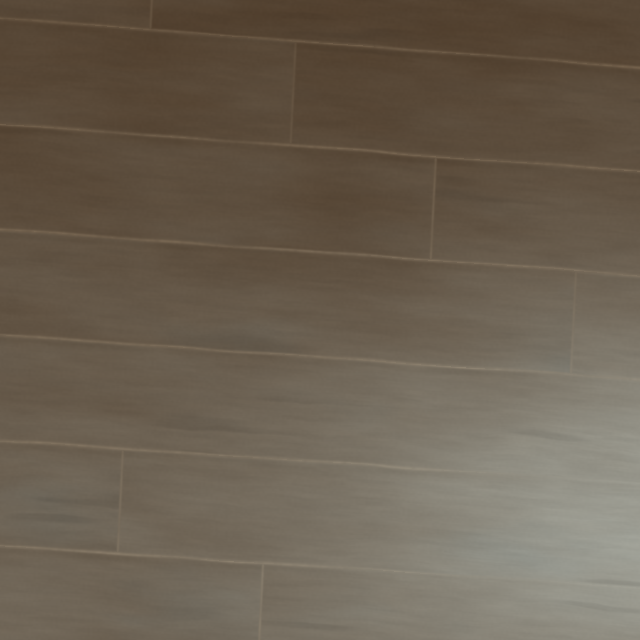
Reproduce this texture procedurally as a Shadertoy shader.

```glsl
#define ROW_PITCH 0.1649
#define ROW_SLOPE 0.0765
#define FIRST_SEAM 0.0286
#define PLANK_LENGTH 1.146
#define ROW_SHIFT 0.219
#define FIRST_JOINT 0.458
#define SEAM_WIDTH 0.0027
#define JOINT_WIDTH 0.0021
#define GRAIN 0.075
#define SHADE_COLOR vec3(0.355, 0.295, 0.230)
#define GLARE_COLOR vec3(0.610, 0.610, 0.570)
#define GROUT_COLOR vec3(0.085, 0.076, 0.062)

float hash(vec2 p) {
    vec3 q = fract(p.xyx * vec3(0.1031, 0.1030, 0.0973));
    q += dot(q, q.yzx + 33.33);
    return fract((q.x + q.y) * q.z);
}

float noise(vec2 p) {
    vec2 cell = floor(p), f = fract(p);
    f = f * f * (3.0 - 2.0 * f);
    return mix(mix(hash(cell), hash(cell + vec2(1, 0)), f.x),
               mix(hash(cell + vec2(0, 1)), hash(cell + vec2(1, 1)), f.x), f.y);
}

// Layered noise centred on zero
float fbm(vec2 p) {
    float sum = 0.0, gain = 0.5;
    for (int i = 0; i < 4; i++) {
        sum += gain * (noise(p) - 0.5);
        p = p * 2.03 + 17.1;
        gain *= 0.5;
    }
    return sum;
}

// Soft ridge of the given half width
float ridge(float dist, float width) {
    return exp(-dist * dist / (width * width));
}

// Shade from the far wall plus the window reflection at lower right
float floorLight(vec2 uv) {
    float ambient = 0.3 * smoothstep(0.85, 0.0, uv.y) - 0.06 * smoothstep(0.75, 1.0, uv.y);
    vec2 g = (uv - vec2(1.05, 0.18)) / vec2(0.5, 0.34);
    return ambient + 0.75 * exp(-dot(g, g));
}

void mainImage(out vec4 fragColor, in vec2 fragCoord) {
    vec2 uv = fragCoord / iResolution.xy;

    // Slanted rows, narrowing slightly to the right
    float pitch = ROW_PITCH - 0.0024 * uv.x;
    float across = 1.0 - uv.y - FIRST_SEAM - ROW_SLOPE * uv.x;
    across += 0.002 * (noise(vec2(uv.x * 14.0, 3.0)) - 0.5);
    float row = floor(across / pitch);
    float rowPos = fract(across / pitch);
    float seamDist = (0.5 - abs(rowPos - 0.5)) * pitch;

    // Planks staggered by a constant step, with leaning end joints
    float along = uv.x - FIRST_JOINT - ROW_SHIFT * row + 0.05 * pitch * (rowPos - 0.5);
    float plank = floor(along / PLANK_LENGTH);
    float plankPos = fract(along / PLANK_LENGTH);
    float jointDist = (0.5 - abs(plankPos - 0.5)) * PLANK_LENGTH;
    vec2 id = vec2(plank, row) + 20.0;
    float inside = smoothstep(0.0, 0.004, min(seamDist, jointDist));

    // Wood grain: broad clouds, fine fibres and sparse dark streaks
    vec2 wood = vec2(uv.x, across) + 9.0 * hash(id);
    wood.y += 0.012 * fbm(wood * 9.0);
    float clouds = fbm(wood * vec2(5.0, 19.0));
    float fibres = fbm(wood * vec2(18.0, 150.0));
    float streaks = smoothstep(0.66, 0.92, noise(wood * vec2(7.0, 75.0)))
                  * smoothstep(0.45, 0.8, noise(wood * vec2(4.0, 16.0) + 5.0));
    float light = floorLight(uv);
    float tone = 0.07 * (hash(id + 7.0) - 0.5) + 0.24 * clouds;
    light += inside * tone;

    vec3 color = mix(SHADE_COLOR, GLARE_COLOR, clamp(light, -0.15, 1.05));
    color *= 1.0 + inside * (GRAIN * fibres - 0.06 * streaks);

    // Greyish patches between the brown and the reflection
    float grey = smoothstep(0.0, 0.3, fbm(wood * vec2(3.0, 8.0) + 31.0));
    color += inside * grey * vec3(-0.014, 0.0, 0.010) * smoothstep(0.02, 0.2, light);

    // Worn pale seams and joints, washed out by the reflection
    float wear = 0.4 + 0.75 * noise(vec2(uv.x * 11.0, row + rowPos * 0.1));
    wear *= 0.8 + 0.4 * noise(uv * 130.0);
    float seam = ridge(seamDist, SEAM_WIDTH) * wear;
    float jointWear = (0.35 + 0.5 * hash(id.yy + 3.0)) * (0.6 + 0.6 * noise(uv * 45.0));
    float joint = ridge(jointDist, JOINT_WIDTH) * jointWear;
    float washed = 1.0 - 0.8 * smoothstep(0.35, 0.9, light);
    color += GROUT_COLOR * max(seam, joint) * washed;

    // Thin shadow just below each seam, and faint surface speckle
    color -= 0.014 * ridge(rowPos * pitch - 0.008, 0.005) * wear * washed;
    color += 0.008 * (noise(uv * 260.0) - 0.5);

    fragColor = vec4(color, 1.0);
}
```
